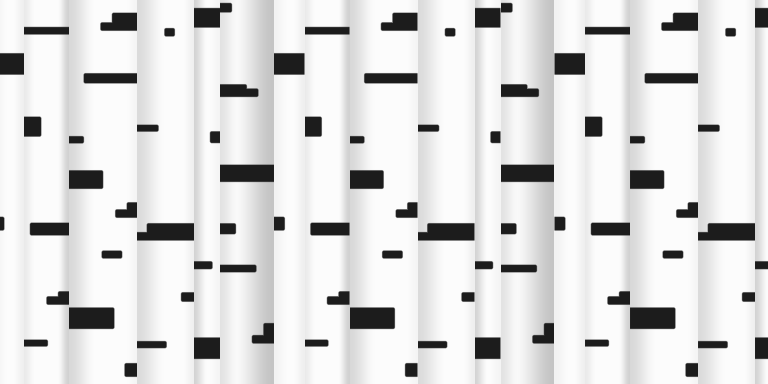
Reproduce this pattern procedurally as a WebGL 2 fragment shader.

```glsl
#version 300 es
precision highp float;

uniform vec2 u_resolution;
out vec4 fragColor;

// Lengths are in canvas heights
const float PERIOD = 0.7305;
const float FIRST_TRUNK_X = 0.0625;
const int TRUNKS = 6;
const int MARKS = 8;
const vec3 BARK = vec3(0.988);
const vec3 INK = vec3(0.108);

// Left edge, mark spacing, first mark offset in spacings
const vec3 TRUNK[TRUNKS] = vec3[](
    vec3(0.0, 0.200, 0.70), vec3(0.1172, 0.120, 0.75),
    vec3(0.2943, 0.200, 0.72), vec3(0.4427, 0.250, 0.48),
    vec3(0.5104, 0.167, 0.42), vec3(0.6510, 0.333, 0.80));

// Left shadow depth and reach, right shadow depth and reach
const vec4 SHADE[TRUNKS] = vec4[](
    vec4(0.07, 0.030, 0.17, 0.030), vec4(0.14, 0.070, 0.03, 0.030),
    vec4(0.13, 0.075, 0.05, 0.030), vec4(0.16, 0.035, 0.03, 0.030),
    vec4(0.10, 0.050, 0.22, 0.110), vec4(0.04, 0.040, 0.05, 0.030));

float roundedBox(vec2 p, vec2 low, vec2 high, float radius) {
    vec2 q = abs(p - 0.5 * (low + high)) - 0.5 * (high - low) + radius;
    return length(max(q, 0.0)) + min(max(q.x, q.y), 0.0) - radius;
}

float inBand(float value, float low, float high) {
    return step(low, value) * step(value, high);
}

float edgeShadow(float distanceIn, float depth, float reach) {
    return depth * (1.0 - smoothstep(0.0, reach, distanceIn));
}

// Distance to one mark; p.x runs from the trunk's left edge, p.y downward
float markDistance(vec2 p, float trunkWidth, vec3 trunk, float t, float k) {
    // Evenly spread random-looking values per mark
    float widthPick = 1.0 - fract(0.618 * k + 0.45 * t);
    float heightPick = fract(0.2 + 0.7 * k + 0.55 * t);
    float sidePick = fract(0.95 + 0.31 * k + 0.55 * t);
    float stepPick = fract(0.73 * k + 0.41 * t);

    float width = mix(0.026, 0.156, widthPick * widthPick);
    float height = mix(0.018, 0.060, heightPick * heightPick);
    float centerY = trunk.y * (k + trunk.z - 0.3 * cos(1.4 * k));

    // Most marks grow from one trunk edge; a few float inside
    float along = sidePick < 0.5 ? p.x : trunkWidth - p.x;
    float floating = inBand(sidePick, 0.03, 0.07);
    float start = mix(-0.02, 0.48 * trunkWidth, floating);
    float end = max(start, 0.0) + width;
    vec2 q = vec2(along, p.y - centerY);
    float radius = 0.005;
    float d = roundedBox(q, vec2(start, -0.5 * height),
                         vec2(end, 0.5 * height), radius);

    // Some marks carry a thinner, longer step below
    if (inBand(stepPick, 0.18, 0.415) > 0.5) {
        float ledge = roundedBox(q, vec2(start, 0.1 * height),
                                 vec2(end + 0.03, 0.1 * height + 0.022), radius);
        d = min(d, ledge);
    }
    return d;
}

void main() {
    vec2 p = gl_FragCoord.xy / u_resolution.y;
    float pixel = 1.0 / u_resolution.y;
    float x = mod(p.x - FIRST_TRUNK_X, PERIOD);

    // Find the trunk under this point
    int index = 0;
    for (int i = 1; i < TRUNKS; i++) {
        if (x >= TRUNK[i].x) index = i;
    }
    vec3 trunk = TRUNK[index];
    float right = index == TRUNKS - 1 ? PERIOD : TRUNK[index + 1].x;
    float trunkWidth = right - trunk.x;
    vec2 local = vec2(x - trunk.x, 1.0 - p.y);

    // Soft shadows at both trunk edges
    vec4 shade = SHADE[index];
    float shadow = edgeShadow(local.x, shade.x, shade.y)
                 + edgeShadow(trunkWidth - local.x, shade.z, shade.w);
    vec3 color = BARK - shadow;

    // Dark bark marks
    float d = 1.0;
    for (int k = 0; k < MARKS; k++) {
        d = min(d, markDistance(local, trunkWidth, trunk, float(index), float(k)));
    }
    float edge = min(local.x, trunkWidth - local.x);
    float soft = 0.5 * pixel + 0.0010;
    float ink = 1.0 - smoothstep(-soft, soft, d);
    ink *= clamp(0.5 + edge / pixel, 0.0, 1.0);

    fragColor = vec4(mix(color, INK, ink), 1.0);
}
```
